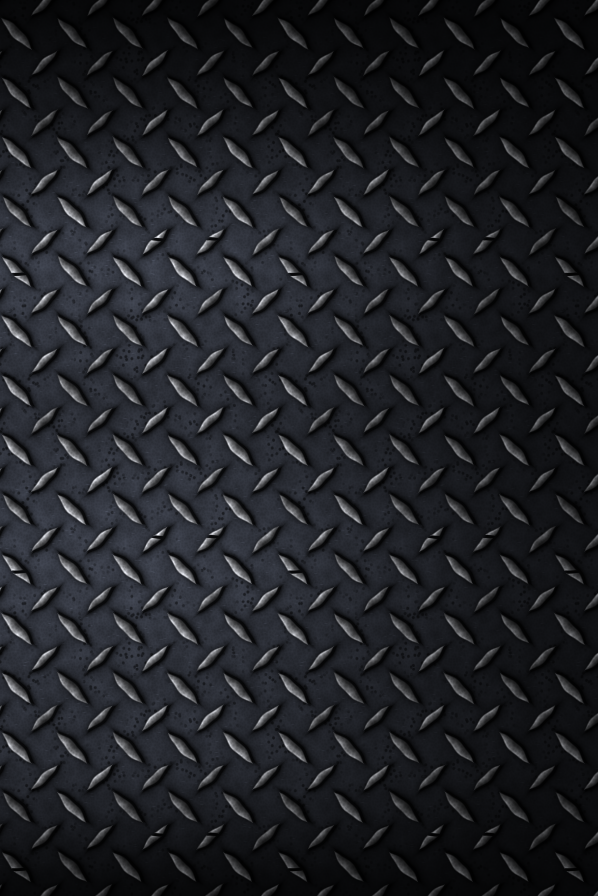
Give the GLSL for this texture, as a Shadertoy shader.

```glsl
const vec2 PITCH = vec2(0.929, 1.0);
const float ROWS = 15.05;
const float WEAR_PERIOD = 5.0;

vec2 hash2(vec2 p) {
    vec3 h = fract(p.xyx * vec3(0.1031, 0.1030, 0.0973));
    h += dot(h, h.yzx + 33.33);
    return fract((h.xx + h.yz) * h.zy);
}

// Distance to the nearest scattered point, wrapping with the wear pattern
float cellular(vec2 t, vec2 scale) {
    t *= scale;
    vec2 cell = floor(t);
    float nearest = 2.0;
    for (int y = -1; y <= 1; y++)
    for (int x = -1; x <= 1; x++) {
        vec2 c = cell + vec2(x, y);
        vec2 point = c + hash2(mod(c, scale * WEAR_PERIOD));
        nearest = min(nearest, length(point - t));
    }
    return nearest;
}

// Pointed lens lying along x, size = half length and half width
float lens(vec2 q, vec2 size) {
    float radius = dot(size, size) / (2.0 * size.y);
    return length(vec2(q.x, abs(q.y) + radius - size.y)) - radius;
}

vec3 plate(vec2 t, float light) {
    float mottle = cellular(t, vec2(2.0));
    float grime = cellular(t + 0.04 * sin(t.yx * 12.5664), vec2(4.0));
    float grain = cellular(t, vec2(22.0));
    float pits = smoothstep(0.36, 0.1, cellular(t, vec2(9.0)));
    float scratch = smoothstep(0.1, 0.0, cellular(t, vec2(2.0, 15.0)));
    float tone = 0.74 + 0.22 * mottle + 0.18 * grime + 0.16 * grain;
    tone *= 1.0 - 0.5 * pits * smoothstep(0.35, 0.8, mottle);
    tone += 0.22 * scratch;
    return vec3(0.215, 0.23, 0.27) * tone * light;
}

void mainImage(out vec4 fragColor, in vec2 fragCoord) {
    vec2 uv = fragCoord / iResolution.xy;
    vec2 p = vec2(fragCoord.x, iResolution.y - fragCoord.y) / iResolution.y * ROWS;
    float aa = ROWS / iResolution.y;

    // Soft light from the left, fading at top, bottom and right
    float glow = smoothstep(1.02, 0.7, uv.y) * smoothstep(-0.02, 0.22, uv.y);
    glow *= mix(1.0, 0.22, smoothstep(0.25, 1.0, uv.x));
    glow *= 0.9 + 0.12 * sin(uv.y * 19.0 + 0.6);
    vec3 color = plate(p / PITCH, 0.12 + 0.95 * glow);

    // Two interleaved sets of raised lugs, leaning opposite ways
    for (int i = 0; i < 2; i++) {
        bool falling = i == 0;
        vec2 centre = falling ? vec2(0.28, 0.56) : vec2(0.745, 0.06);
        vec2 along = normalize(falling ? vec2(1.0, 1.04) : vec2(1.0, -0.96));
        vec2 lit = falling ? vec2(-along.y, along.x) : vec2(along.y, -along.x);
        vec2 size = falling ? vec2(0.36, 0.085) : vec2(0.31, 0.068);

        vec2 id = floor((p - centre) / PITCH + 0.5);
        vec2 offset = p - centre - id * PITCH;
        vec2 wearId = mod(id, WEAR_PERIOD);
        vec2 rnd = hash2(wearId + 17.0 * float(i + 1));
        vec2 q = vec2(dot(offset, along), dot(offset, lit));
        q.y += 0.008 * sin(q.x * 17.0 + rnd.x * 6.28);
        float d = lens(q, size * (0.94 + 0.1 * rnd.y));

        // Chipped lugs recur once per wear period
        bool chipped = wearId.y == 4.0 &&
            (falling ? wearId.x == 0.0 : abs(wearId.x - 2.5) < 1.0);
        if (chipped) d = max(d, 0.03 - abs(q.x - 0.06 + q.y * 0.9));

        // Dark rim and cast shadow
        vec2 away = vec2(q.x - 0.015, q.y + 0.035);
        float shadow = exp(-max(lens(away, size), 0.0) / 0.045);
        color *= 1.0 - 0.85 * shadow;

        // Metal face: shaded across, brighter along the lit edge
        float side = q.y / size.y;
        float metal = mix(0.2, 0.52, smoothstep(-0.8, 0.5, side));
        metal += 0.16 * smoothstep(0.035, 0.0, abs(d + 0.02)) * smoothstep(-0.1, 0.5, side);
        metal *= 0.82 + 0.3 * rnd.x + 0.12 * sin(q.x * 21.0 + rnd.y * 6.28);
        metal *= 0.85 + 0.3 * cellular(p / PITCH, vec2(16.0));
        vec3 face = vec3(0.98, 0.99, 1.02) * metal * (0.42 + 0.75 * glow);
        color = mix(color, face, smoothstep(aa, -aa, d + 0.006));
    }

    fragColor = vec4(clamp(color, 0.0, 1.0), 1.0);
}
```
